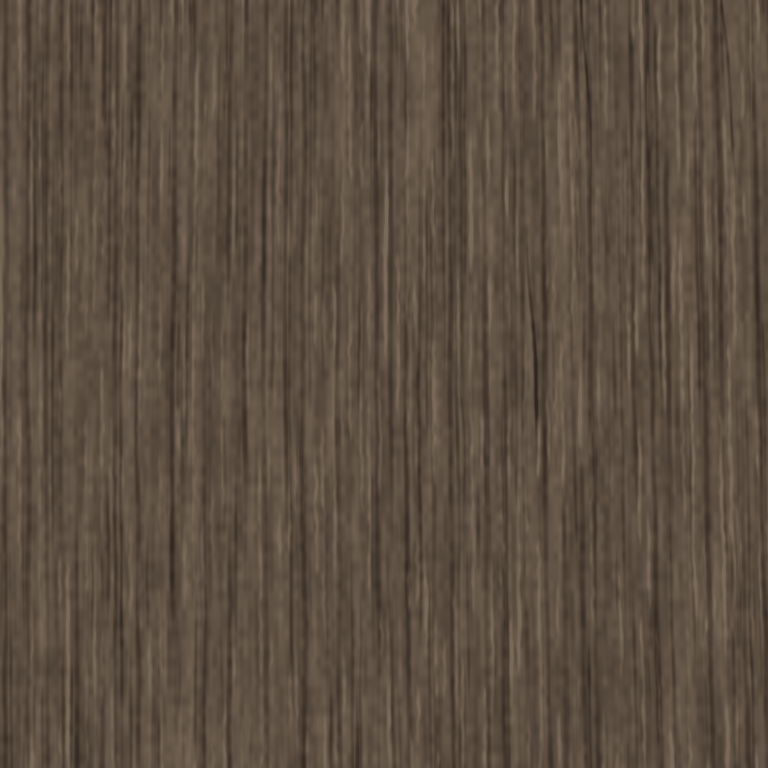
A WebGL 2 fragment shader for this texture:

```glsl
#version 300 es
precision highp float;
// Dark brown wood veneer with fine vertical grain.
// Stretched value noise makes the fibres; jittered columns of streaks
// add long dark pores, short pale flecks and a few leaning cracks.

#define BASE_COLOR vec3(0.362, 0.309, 0.257)
#define TONE_RANGE vec3(0.130, 0.120, 0.102)
#define PORE_COLUMNS 42.0
#define PORE_DEPTH 0.62
#define FLECK_COLUMNS 84.0
#define FLECK_GAIN 0.58
#define CRACK_COLUMNS 11.0
#define CRACK_DEPTH 0.95
#define CRACK_LEAN 0.07
#define FIBRE_CONTRAST 1.0

uniform vec2 u_resolution;
out vec4 fragColor;

// Integer hash of a lattice point, 0 to 1
float hash(vec2 cell) {
    uvec2 q = uvec2(ivec2(cell)) * uvec2(1597334673u, 3812015801u);
    uint n = (q.x ^ q.y) * 1597334673u;
    n ^= n >> 16;
    n *= 2246822519u;
    n ^= n >> 13;
    return float(n >> 8) / 16777216.0;
}

// Smooth value noise, 0 to 1
float noise(vec2 p) {
    vec2 i = floor(p);
    vec2 f = p - i;
    f = f * f * (3.0 - 2.0 * f);
    float low = mix(hash(i), hash(i + vec2(1.0, 0.0)), f.x);
    float high = mix(hash(i + vec2(0.0, 1.0)), hash(i + vec2(1.0, 1.0)), f.x);
    return mix(low, high, f.y);
}

// Noise centred on zero, stretched by the given frequencies
float fibre(vec2 p, vec2 frequency, float seed) {
    return noise(p * frequency + seed) - 0.5;
}

// One wandering streak per column; it fades in and out along its length
float streaks(vec2 p, float columns, float pieces, float halfWidth, float cutoff, float seed) {
    float x = p.x * columns;
    float pixel = columns / u_resolution.y;
    float total = 0.0;
    for (int k = -1; k <= 1; k++) {
        float id = floor(x) + float(k);
        float lane = id + seed;
        float offset = hash(vec2(lane, 7.0));
        float along = p.y * pieces * (0.7 + 0.6 * offset) + 40.0 * offset;
        float presence = smoothstep(cutoff, cutoff + 0.35, noise(vec2(lane, along)));
        float wobble = 0.12 * (noise(vec2(lane + 300.0, along * 2.5)) - 0.5);
        float center = id + 0.25 + 0.5 * offset + wobble;
        float width = max(halfWidth * (0.5 + 0.5 * presence), pixel);
        float profile = 1.0 - smoothstep(0.1 * width, width, abs(x - center));
        total = max(total, profile * presence);
    }
    return total;
}

void main() {
    vec2 uv = gl_FragCoord.xy / u_resolution.y;

    // Grain is nearly straight and leans a little towards the right
    float rightSide = smoothstep(0.45, 1.0, uv.x);
    float lean = CRACK_LEAN * (uv.y - 0.5) * rightSide;
    vec2 p = uv;
    p.x += 0.006 * fibre(uv, vec2(4.0, 2.0), 11.0);
    p.x += 0.0018 * fibre(uv, vec2(40.0, 12.0), 23.0);
    vec2 grain = p + vec2(0.3 * lean, 0.0);

    // Fibres from narrow bands to fine mottling
    float tone = 0.26 * fibre(grain, vec2(62.0, 2.4), 47.0);
    tone += 0.62 * fibre(grain, vec2(125.0, 4.5), 59.0);
    tone += 0.52 * fibre(grain, vec2(200.0, 16.0), 71.0);
    tone += 0.46 * fibre(grain, vec2(150.0, 80.0), 83.0);
    tone *= FIBRE_CONTRAST;

    // Long dark pores, with shorter thin ones between them
    float pores = streaks(grain, PORE_COLUMNS, 2.2, 0.23, 0.18, 100.0);
    float thinPores = streaks(grain, PORE_COLUMNS * 1.9, 6.0, 0.30, 0.48, 500.0);
    tone -= PORE_DEPTH * max(pores, 0.85 * thinPores);

    // Short pale flecks with ragged edges, stronger away from the left
    vec2 ragged = grain + vec2(0.0022 * fibre(uv, vec2(90.0, 70.0), 97.0), 0.0);
    float flecks = streaks(ragged, FLECK_COLUMNS, 11.0, 0.34, 0.44, 900.0);
    float grit = 0.6 + 0.8 * noise(uv * vec2(150.0, 70.0));
    tone += FLECK_GAIN * flecks * grit * mix(0.85, 1.1, smoothstep(0.25, 0.6, uv.x));

    // Sparse deep cracks in the right half
    vec2 split = p + vec2(lean, 0.0);
    float cracks = streaks(split, CRACK_COLUMNS, 2.4, 0.045, 0.54, 1300.0);
    tone -= CRACK_DEPTH * cracks * smoothstep(0.4, 0.7, uv.x);

    vec3 color = BASE_COLOR + TONE_RANGE * clamp(tone + 0.04, -1.3, 0.85);
    fragColor = vec4(color, 1.0);
}
```
